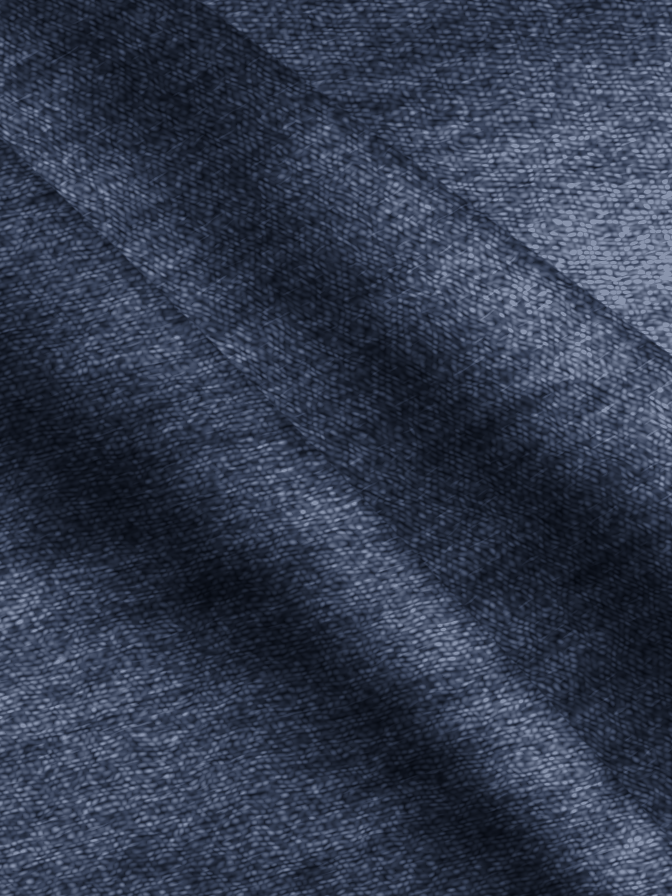
Reproduce this texture procedurally as a Shadertoy shader.

```glsl
// Folded blue denim: a back sheet and two soft diagonal folds lit from the upper right.
// Each layer gets a tone from its distance to the fold edges, then an uneven twill weave,
// fibre grain, stretched gradient-noise streaks and pale slubs modulate that tone.

const vec3 INDIGO_DARK = vec3(0.060, 0.080, 0.122);
const vec3 INDIGO_MID = vec3(0.225, 0.268, 0.362);
const vec3 INDIGO_PALE = vec3(0.450, 0.493, 0.588);
const vec2 THREADS = vec2(118.0, 176.0);   // stitches per canvas height
const float TWILL_STEP = 0.36;             // sideways shift from row to row
const float EXPOSURE = 1.07;
const float WEAVE_DEPTH = 0.58;
const float GRAIN_DEPTH = 0.65;
const float STREAK_DEPTH = 0.30;
const float MOTTLE_DEPTH = 0.18;
const float SLUB_GAIN = 0.55;
const float EDGE_SOFTNESS = 0.0022;
const float SHADOW_TONE = 0.088;
// Per layer: angle of the weave rows, angle of the faded streaks
const vec2 BACK_ANGLES = vec2(-0.05, 0.25);
const vec2 MIDDLE_ANGLES = vec2(-0.45, 0.52);
const vec2 FRONT_ANGLES = vec2(0.22, 0.30);

float hash(vec2 p) {
    vec3 q = fract(vec3(p.xyx) * 0.1031);
    q += dot(q, q.yzx + 33.33);
    return fract((q.x + q.y) * q.z);
}

vec2 gradient(vec2 cell) {
    float a = 6.2832 * hash(cell);
    return vec2(cos(a), sin(a));
}

float gradientNoise(vec2 p) {
    vec2 i = floor(p), f = fract(p);
    vec2 u = f * f * f * (f * (f * 6.0 - 15.0) + 10.0);
    vec2 e = vec2(1.0, 0.0);
    float low = mix(dot(gradient(i), f), dot(gradient(i + e), f - e), u.x);
    float high = mix(dot(gradient(i + e.yx), f - e.yx),
                     dot(gradient(i + e.xx), f - e.xx), u.x);
    return mix(low, high, u.y);
}

vec2 rotate(vec2 p, float a) {
    float c = cos(a), s = sin(a);
    return vec2(c * p.x + s * p.y, c * p.y - s * p.x);
}

float fall(float a, float b, float x) {
    return 1.0 - smoothstep(a, b, x);
}

// Heights of the two fold edges
float frontEdge(float x) { return 0.846 - x * (0.926 + 0.162 * x); }
float middleEdge(float x) { return 1.0 - 0.75 * (x - 0.221); }

// Staggered stitches, pushed off their grid and unevenly bright
float weave(vec2 q) {
    vec2 g = q * THREADS;
    g += 0.8 * vec2(gradientNoise(g * 0.31), gradientNoise(g * 0.31 + 70.0));
    g.x += floor(g.y) * TWILL_STEP;
    vec2 f = fract(g) - 0.5;
    float stitch = fall(0.05, 0.62, length(f * vec2(0.9, 1.05)));
    return stitch * (0.25 + 1.5 * hash(floor(g) + 300.0));
}

// Multiplier for the cloth surface, averaging about one
float cloth(vec2 p, vec2 angles) {
    vec2 bend = 0.006 * vec2(gradientNoise(p * 9.0), gradientNoise(p * 9.0 + 40.0));
    vec2 q = rotate(p, angles.x) + 6.0 + bend;
    vec2 s = rotate(p, angles.y) + 6.0 + bend;
    float threads = 0.78 + WEAVE_DEPTH * weave(q)
                  + GRAIN_DEPTH * gradientNoise(q * vec2(105.0, 190.0) + 11.0);
    float streaks = 0.8 * gradientNoise(s * vec2(2.5, 17.0))
                  + gradientNoise(s * vec2(6.0, 46.0))
                  + 0.7 * gradientNoise(s * vec2(18.0, 95.0));
    float mottle = gradientNoise(p * 11.0) + 0.8 * gradientNoise(p * 30.0);
    float slub = smoothstep(0.28, 0.58, gradientNoise(s * vec2(52.0, 160.0)));
    return threads * (1.0 + STREAK_DEPTH * streaks + MOTTLE_DEPTH * mottle)
         + SLUB_GAIN * slub;
}

// Back sheet: brightens toward the right
float backTone(vec2 p) {
    float glow = smoothstep(0.34, 0.74, p.x) * fall(0.74, 1.04, p.y);
    return 0.21 + 0.23 * glow;
}

// Middle fold: lit crest, dark flank, light gathering above the front edge
float middleTone(vec2 p) {
    float depth = middleEdge(p.x) - p.y;
    float gap = p.y - frontEdge(p.x);
    float crest = smoothstep(-0.04, 0.05, depth) * fall(0.06, 0.28, depth);
    float bounce = fall(0.01, 0.22, gap);
    return SHADOW_TONE + crest * mix(0.04, 0.27, smoothstep(0.15, 0.62, p.x))
         + bounce * mix(0.18, 0.085, smoothstep(0.12, 0.48, p.x));
}

// Front fold: lit crest, slanting valley, pale lower slope
float frontTone(vec2 p) {
    float depth = frontEdge(p.x) - p.y;
    float valley = mix(0.30, 0.22, smoothstep(0.0, 0.5, p.x));
    float crest = smoothstep(-0.04, 0.05, depth) * fall(0.07, valley, depth);
    float slope = smoothstep(valley, valley * 1.85, depth)
                * (0.7 + 0.3 * smoothstep(0.0, 0.14, p.y));
    return SHADOW_TONE + crest * mix(0.12, 0.28, p.x / 0.75)
         + slope * mix(0.21, 0.14, p.x / 0.5);
}

vec3 indigo(float tone) {
    vec3 shade = mix(INDIGO_DARK, INDIGO_MID, clamp((tone - 0.08) / 0.19, -0.3, 1.0));
    return mix(shade, INDIGO_PALE, clamp((tone - 0.27) / 0.23, 0.0, 1.4));
}

void mainImage(out vec4 fragColor, in vec2 fragCoord) {
    vec2 p = fragCoord / iResolution.y;
    float back = backTone(p) * cloth(p, BACK_ANGLES);
    float middle = middleTone(p) * cloth(p + 2.0, MIDDLE_ANGLES);
    float front = frontTone(p) * cloth(p + 5.0, FRONT_ANGLES);

    // Stack the layers from back to front
    float middleMask = fall(-EDGE_SOFTNESS, EDGE_SOFTNESS, p.y - middleEdge(p.x));
    float frontMask = fall(-EDGE_SOFTNESS, EDGE_SOFTNESS, p.y - frontEdge(p.x));
    float tone = mix(mix(back, middle, middleMask), front, frontMask);
    fragColor = vec4(clamp(indigo(EXPOSURE * tone), 0.0, 1.0), 1.0);
}
```
